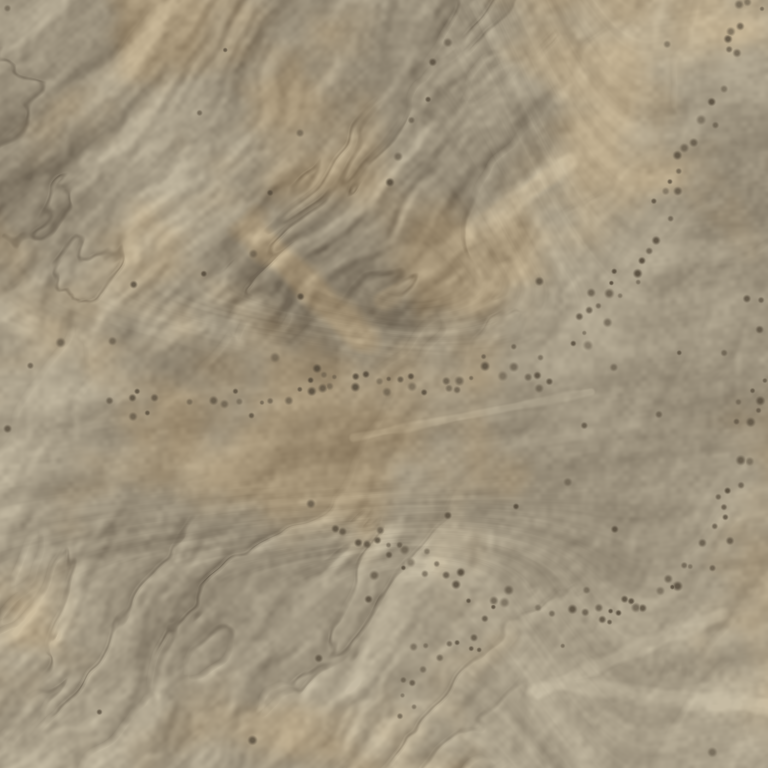
Write a WebGL 1 fragment shader that draws this texture.

```glsl
precision highp float;
uniform vec2 u_resolution;

const vec3 SHADE = vec3(0.51, 0.47, 0.40);
const vec3 SAND = vec3(0.74, 0.70, 0.61);
const vec3 SHRUB = vec3(0.34, 0.30, 0.24);
const vec3 OCHRE = vec3(0.035, 0.008, -0.025);

float hash(vec2 p) {
  return fract(sin(dot(p, vec2(127.1, 311.7))) * 43758.5453);
}

float noise(vec2 p) {
  vec2 i = floor(p), f = fract(p);
  f = f * f * (3.0 - 2.0 * f);
  vec2 e = vec2(0.0, 1.0);
  return mix(mix(hash(i), hash(i + e.yx), f.x),
             mix(hash(i + e.xy), hash(i + e.yy), f.x), f.y);
}

float fbm(vec2 p) {
  float sum = 0.0, amp = 0.53;
  for (int i = 0; i < 4; i++) {
    sum += amp * noise(p);
    p = p * 2.03 + 17.3;
    amp *= 0.5;
  }
  return sum;
}

vec2 rotate(vec2 p, float angle) {
  float c = cos(angle), s = sin(angle);
  return vec2(c * p.x + s * p.y, c * p.y - s * p.x);
}

// Eroded height: creased noise, drawn out along one direction
float relief(vec2 p, float angle, vec2 stretch) {
  vec2 warp = vec2(fbm(p * 5.0), fbm(p * 5.0 + 9.0));
  return abs(fbm(rotate(p, angle) * stretch + 1.3 * warp) - 0.5);
}

float segmentDistance(vec2 p, vec2 a, vec2 b) {
  vec2 ab = b - a;
  return length(p - a - ab * clamp(dot(p - a, ab) / dot(ab, ab), 0.0, 1.0));
}

float band(vec2 p, vec2 a, vec2 b, float width) {
  float ragged = width * (0.6 + 0.8 * noise(p * 30.0));
  return 1.0 - smoothstep(ragged * 0.5, ragged * 1.4, segmentDistance(p, a, b));
}

// Dry stream bed: a sloping line that bends upward past x = bend
float bedDistance(vec2 p, float start, float y0, float slope, float bend, float curve) {
  float rise = max(p.x - bend, 0.0);
  float y = y0 + slope * p.x + curve * rise * rise;
  float steep = slope + 2.0 * curve * rise;
  return abs(p.y - y) / sqrt(1.0 + steep * steep) + max(start - p.x, 0.0);
}

float washDistance(vec2 p) {
  p += 0.035 * (vec2(noise(p * 11.0), noise(p * 11.0 + 5.0)) - 0.5);
  float upper = bedDistance(p, 0.14, 0.475, 0.05, 0.66, 5.0);
  float lower = bedDistance(p, 0.40, 0.495, -0.40, 0.74, 6.0);
  float branch = segmentDistance(p, vec2(0.48, 0.04), vec2(0.64, 0.22));
  return min(min(upper, lower), branch);
}

// Round shrubs scattered on a jittered grid, kept close to the washes
float shrubs(vec2 p, float grid) {
  float cover = 0.0;
  vec2 home = floor(p * grid);
  for (int y = -1; y <= 1; y++) {
    for (int x = -1; x <= 1; x++) {
      vec2 cell = home + vec2(float(x), float(y));
      vec2 jitter = vec2(hash(cell + 3.1), hash(cell + 7.7));
      vec2 center = (cell + 0.15 + 0.7 * jitter) / grid;
      float d = washDistance(center) / 0.016;
      float present = step(hash(cell + 13.9), 0.6 * exp(-d * d));
      float radius = mix(0.003, 0.0062, hash(cell + 21.3));
      float spot = 1.0 - smoothstep(radius * 0.3, radius * 1.3, length(p - center));
      cover = max(cover, present * spot * mix(0.45, 0.95, hash(cell + 31.7)));
    }
  }
  return cover;
}

void main() {
  vec2 p = gl_FragCoord.xy / u_resolution;

  // Rugged hills at the left, smooth plains in the middle and right
  float hills = smoothstep(0.06, 0.2, abs(p.y - 0.44)) * (1.0 - smoothstep(0.5, 0.85, p.x));
  float rough = mix(0.3, 1.0, hills);
  vec2 light = 0.0045 * normalize(vec2(-0.8, 0.6));
  vec2 stretch = vec2(4.0, 13.0);
  float slope = relief(p - light, 0.87, stretch) - relief(p + light, 0.87, stretch);
  float gully = 1.0 - smoothstep(0.0, 0.03, relief(p, 0.87, stretch));

  // Ground tone: broad patches, streaks, relief and grain
  float tone = 0.55 + 1.1 * (fbm(p * 4.0 + 2.0) - 0.5);
  tone += 0.7 * (fbm(rotate(p, mix(0.15, 0.7, hills)) * vec2(6.0, 32.0)) - 0.5);
  tone += 3.8 * rough * slope + 0.22 * (noise(p * 130.0) - 0.5);
  tone -= 0.38 * hills * gully * smoothstep(0.4, 0.6, noise(p * 9.0 + 4.0));

  // Dark slopes beside the pale tracks
  tone -= 0.28 * band(p, vec2(0.52, 0.60), vec2(0.70, 0.84), 0.035);
  tone -= 0.25 * band(p, vec2(0.31, 0.67), vec2(0.42, 0.53), 0.03);
  float track = band(p, vec2(0.50, 0.61), vec2(0.74, 0.79), 0.014);
  float spur = band(p, vec2(0.33, 0.70), vec2(0.47, 0.56), 0.024);
  float trails = band(p, vec2(0.46, 0.43), vec2(0.77, 0.49), 0.005);
  trails = max(trails, band(p, vec2(0.70, 0.10), vec2(0.94, 0.20), 0.010));
  trails = max(trails, band(p, vec2(0.72, 0.11), vec2(1.00, 0.08), 0.012));
  trails = max(trails, band(p, vec2(0.21, 0.56), vec2(0.36, 0.61), 0.012));
  float bank = washDistance(p) / 0.03;
  tone += 0.38 * track + 0.22 * spur + 0.25 * trails + 0.14 * exp(-bank * bank);

  vec3 color = mix(SHADE, SAND, clamp(tone, -0.3, 1.15));
  float warmth = smoothstep(0.5, 0.75, fbm(p * 5.0 + 31.0));
  color += OCHRE * max(warmth, max(spur, 0.6 * track));
  color = mix(color, SHRUB, shrubs(p, 66.0));
  gl_FragColor = vec4(color, 1.0);
}
```
